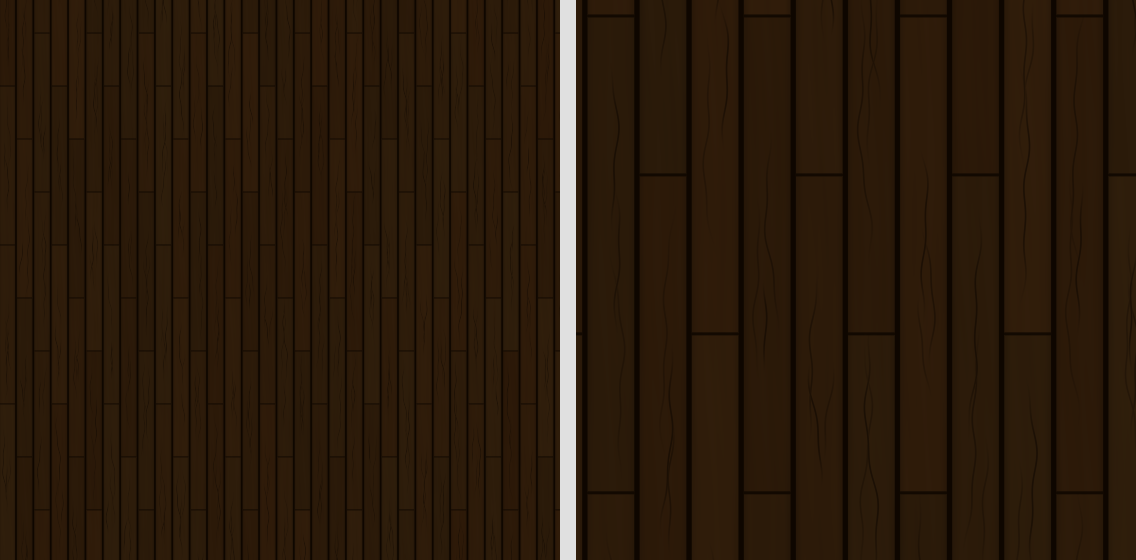
Left: the whole. Right: its middle third, enlarged.
A Shadertoy shader for this texture:

```glsl
// Dark wooden floor of narrow upright planks, each column stepped by a third
// of a plank. Seams are distance lines; grain and cracks are layered sines
// seeded by a hash of each plank.

float hash(vec2 id, float seed) {
    return fract(sin(dot(id, vec2(127.1, 311.7)) + seed * 74.7) * 43758.5);
}

// Soft-edged line: 1 inside halfWidth, 0 outside
float line(float dist, float halfWidth, float soft) {
    return 1.0 - smoothstep(halfWidth - soft, halfWidth + soft, abs(dist));
}

// Meandering offset of a crack along the plank, about -1 to 1
float meander(float v, float phase) {
    return 0.55 * sin(v * 8.0 + phase)
         + 0.3 * sin(v * 19.0 + phase * 2.3)
         + 0.15 * sin(v * 47.0 + phase * 4.1);
}

// Fine fibres stretched along the plank, about -1 to 1
float grain(vec2 p, float phase) {
    float bend = 0.8 * sin(p.y * 23.0 + phase);
    return 0.45 * sin(p.x * 390.0 + bend + phase)
         + 0.3 * sin(p.x * 930.0 + bend * 2.0 + p.y * 31.0)
         + 0.25 * sin(p.y * 57.0 + p.x * 120.0 + phase * 3.0);
}

void mainImage(out vec4 fragColor, in vec2 fragCoord) {
    vec2 p = fragCoord / iResolution.xy;
    float px = 0.7 / min(iResolution.x, iResolution.y);

    // Plank grid: columns across, stepped joints down
    vec2 count = vec2(32.25, 3.523);
    float across = p.x * count.x + 0.08;
    float column = floor(across);
    float along = (p.y - 0.8464) * count.y + column / 3.0;
    vec2 id = vec2(column, floor(along));
    vec2 local = vec2(fract(across), fract(along));
    vec2 edge = min(local, 1.0 - local) / count;

    // Wood tone, with a slight red or green lean per plank
    float phase = hash(id, 1.0) * 6.283;
    float tone = 0.35 + 0.65 * hash(id, 2.0) + 0.13 * grain(p, phase);
    vec3 color = mix(vec3(0.155, 0.088, 0.027), vec3(0.186, 0.114, 0.042), tone);
    float lean = hash(id, 3.0) - 0.5;
    color += lean * vec3(0.008, -0.006, -0.006);

    // Thin cracks that taper out at both ends
    float crack = 0.0;
    for (float i = 0.0; i < 3.0; i++) {
        float middle = mix(0.25, 0.75, hash(id, 4.0 + i));
        float reach = mix(0.1, 0.32, hash(id, 8.0 + i));
        float center = 0.5 + 0.3 * (hash(id, 12.0 + i) - 0.5)
                     + 0.17 * meander(local.y, phase + i * 1.9);
        float taper = 1.0 - smoothstep(0.3, 1.0, abs(local.y - middle) / reach);
        float mark = line((local.x - center) / count.x, 0.0005, max(px, 0.0004));
        crack = max(crack, mark * taper * (0.65 - 0.15 * i));
    }
    color = mix(color, vec3(0.07, 0.036, 0.006), crack);

    // Shaded plank edges, then the seams and butt joints
    color *= 1.0 - 0.12 * (1.0 - smoothstep(0.001, 0.006, edge.x));
    float seam = line(edge.x, 0.0016, px);
    float joint = line(edge.y, 0.0009, px) * 0.85;
    color = mix(color, vec3(0.055, 0.025, 0.0), max(seam, joint));

    fragColor = vec4(color, 1.0);
}
```
